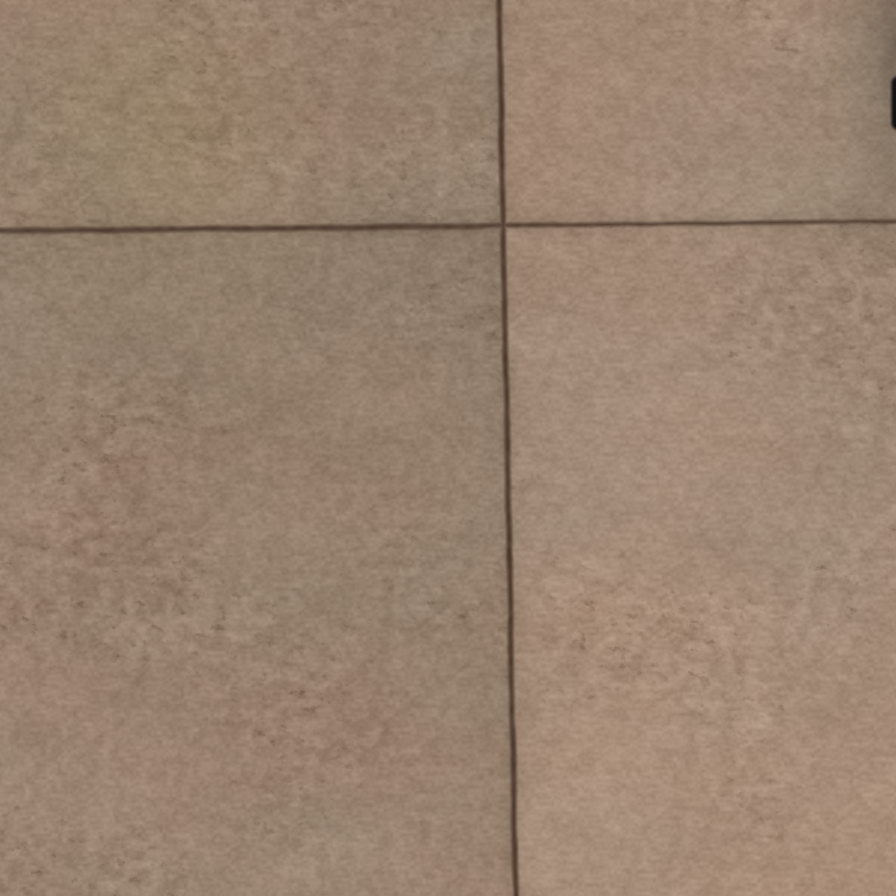
Reproduce this texture procedurally as a Shadertoy shader.

```glsl
float hash(vec2 p) {
    return fract(sin(dot(p, vec2(127.1, 311.7))) * 43758.5453);
}

float noise(vec2 p) {
    vec2 i = floor(p), f = fract(p);
    f = f * f * (3.0 - 2.0 * f);
    return mix(mix(hash(i), hash(i + vec2(1, 0)), f.x),
               mix(hash(i + vec2(0, 1)), hash(i + vec2(1, 1)), f.x), f.y);
}

float fbm(vec2 p) {
    float sum = 0.0, amp = 0.5;
    for (int i = 0; i < 5; i++) {
        sum += amp * noise(p);
        p = mat2(1.6, 1.2, -1.2, 1.6) * p + 7.3;
        amp *= 0.5;
    }
    return sum;
}

// Stone face of one tile: light, cloudy tint, mottling, veins and grain
vec3 stone(vec2 p, vec2 id) {
    vec2 s = p + 17.0 * vec2(hash(id), hash(id + 4.7));
    float right = id.x + 1.0, top = id.y + 1.0;

    float light = 0.12 + 0.55 * right + 0.22 * top - 0.2 * right * top;
    light += 0.38 * (1.0 - top) * pow(1.0 - p.y, 2.0);
    vec3 col = mix(vec3(0.560, 0.482, 0.414), vec3(0.660, 0.564, 0.486), clamp(light, 0.0, 1.0));

    // Drifts between rose and olive, stretched sideways
    float tint = fbm(s * vec2(4.0, 6.0)) - 0.48;
    col += tint * vec3(0.045, -0.01, -0.015);
    col += 0.055 * (fbm(s * vec2(8.0, 16.0) + 3.0) - 0.48);
    vec2 stain = p - vec2(0.17, 0.85);
    col += vec3(-0.004, 0.006, -0.016) * exp(-dot(stain, stain) * 40.0);

    // Fine mottling, stronger in a few patches
    float patches = smoothstep(0.48, 0.70, fbm(s * 6.0 + 9.0));
    float mottle = fbm(s * vec2(70.0, 95.0)) - 0.48;
    col += mottle * (0.07 + 0.08 * patches);
    float pits = smoothstep(0.58, 0.80, fbm(s * vec2(90.0, 110.0) + 21.0));
    col -= pits * (0.02 + 0.06 * patches);

    // Short, soft veins sloping down to the right
    vec2 v = vec2(s.x, s.y + 0.22 * s.x);
    float ridge = abs(noise(v * vec2(6.0, 24.0)) + 0.15 * mottle - 0.5);
    float vein = 1.0 - smoothstep(0.0, 0.07, ridge);
    col -= 0.03 * vein * smoothstep(0.68, 0.90, noise(v * vec2(11.0, 17.0) + 5.0));

    // Fine grain
    col += 0.045 * (noise(s * vec2(170.0, 200.0)) - 0.5);
    col += 0.035 * (noise(s * 300.0) - 0.5);
    return col;
}

void mainImage(out vec4 fragColor, in vec2 fragCoord) {
    vec2 p = fragCoord / iResolution.xy;
    float px = 1.0 / iResolution.y;

    // Slightly skewed grid whose joints cross at q = 0
    vec2 q = p - vec2(0.5755 - 0.0185 * p.y, 0.742 + 0.011 * p.x);
    q += 0.0012 * (vec2(noise(p.yy * 25.0), noise(p.xx * 25.0 + 8.0)) - 0.5);
    vec2 id = floor(q);
    vec2 d = abs(fract(q + 0.5) - 0.5);

    vec3 col = stone(p, id);

    // Worn tile edges, then the soft dark grout
    float edge = min(d.x, d.y);
    col *= 1.0 - 0.10 * exp(-edge * 130.0) * (0.5 + noise(p * 60.0));
    vec2 halfWidth = vec2(0.0029, mix(0.0031, 0.0020, smoothstep(0.45, 0.75, p.x)));
    halfWidth *= 0.9 + 0.2 * vec2(noise(p.yy * 40.0), noise(p.xx * 40.0));
    vec2 joint = 1.0 - smoothstep(halfWidth - 0.0018 - px, halfWidth + 0.0018 + px, d);
    vec3 grout = vec3(0.315, 0.240, 0.190) + 0.06 * (noise(p * 130.0) - 0.5);
    col = mix(col, grout, max(joint.x, joint.y * 0.88));

    // Shadow and dark object at the upper right border
    col *= 1.0 - 0.3 * exp(-length((p - vec2(1.0, 0.95)) * vec2(32.0, 8.0)));
    float rod = length(vec2(p.x - 1.003, max(abs(p.y - 0.885) - 0.022, 0.0))) - 0.008;
    col = mix(vec3(0.08, 0.07, 0.07), col, smoothstep(-0.002 - px, 0.002 + px, rod));

    fragColor = vec4(col, 1.0);
}
```
